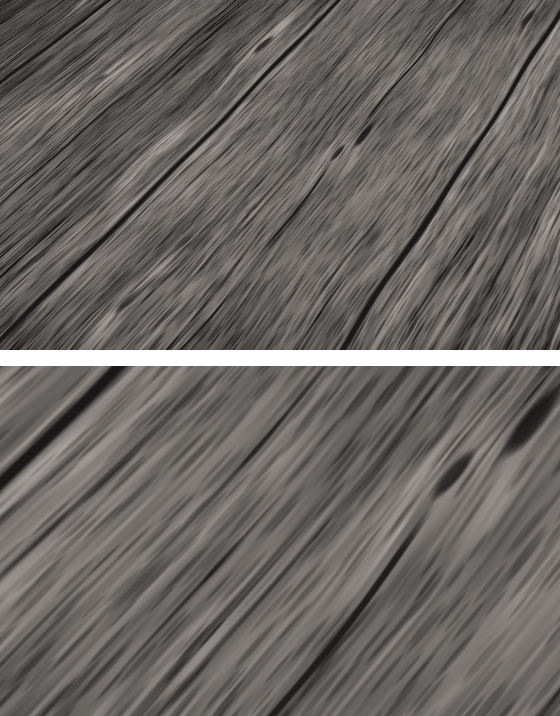
Top, the full canvas; bottom, a detail of the centre.
Write a WebGL 1 fragment shader that draws this texture.

```glsl
precision highp float;
// Weathered grey wooden planks running diagonally, with grain, cracks, scuffs and knots.
uniform vec2 u_resolution;

#define LEAN 0.985           // sideways run of the planks per unit of height
#define CONVERGENCE 0.345    // how quickly the planks narrow upwards
#define SEAM_WIDTH 0.015
#define CRACK_WIDTH 0.007
#define CRACK_PLACE 0.54     // where a plank splits, as a share of its width
#define BASE_TONE 0.415
#define FIBRE_CONTRAST 0.15
#define BLOTCH_CONTRAST 0.23
#define PORE_DEPTH 0.11
#define SCUFF_LIGHT 0.15
#define DARK vec3(0.12, 0.11, 0.11)
#define LIGHT vec3(0.59, 0.57, 0.55)

float hash(vec2 c) {
  vec3 q = fract(c.xyx * 0.1031);
  q += dot(q, q.yzx + 33.33);
  return fract((q.x + q.y) * q.z);
}

float noise(vec2 p) {
  vec2 c = floor(p), f = fract(p);
  f = f * f * (3.0 - 2.0 * f);
  return mix(mix(hash(c), hash(c + vec2(1.0, 0.0)), f.x),
             mix(hash(c + vec2(0.0, 1.0)), hash(c + 1.0), f.x), f.y);
}

float layeredNoise(vec2 p) {
  float sum = 0.0, weight = 0.5;
  for (int i = 0; i < 4; i++) {
    sum += weight * noise(p);
    p = p * 2.03 + 17.1;
    weight *= 0.5;
  }
  return sum / 0.9375;
}

// Cellular spots: 1 at the heart of a spot, 0 outside; chance sets how many cells hold one
float spots(vec2 p, float chance) {
  vec2 home = floor(p);
  float best = 0.0;
  for (int j = -1; j <= 1; j++) {
    for (int i = -1; i <= 1; i++) {
      vec2 c = home + vec2(float(i), float(j));
      vec2 centre = c + vec2(hash(c + 3.7), hash(c + 41.3));
      float radius = 0.45 + 0.5 * hash(c + 71.9);
      float present = step(hash(c + 11.1), chance);
      best = max(best, present * (1.0 - length(p - centre) / radius));
    }
  }
  return best;
}

float band(float distance, float width) {
  return 1.0 - smoothstep(0.35 * width, width, abs(distance));
}

void main() {
  vec2 p = gl_FragCoord.xy / u_resolution.y;

  // Board space: x runs across the planks, y along them
  float depth = 1.0 - CONVERGENCE * p.y;
  vec2 board = vec2(p.x - LEAN * p.y, p.y) / depth;
  board.x += 0.005 * sin(board.y * 5.0 + 1.0) + 0.003 * sin(board.y * 13.0 + board.x * 6.0);
  float plank = floor(board.x + 0.02);
  float across = fract(board.x + 0.02);
  float toSeam = across - step(0.5, across);
  vec2 wood = board + vec2(0.0, plank * 7.3);

  // Scuffs and knots push the grain aside
  float scuff = spots(wood * vec2(8.0, 2.6) + 5.0, 0.13) * smoothstep(0.03, 0.12, abs(toSeam));
  vec2 grain = wood;
  grain.x += 0.02 * scuff + 0.010 * sin(wood.y * 4.0 + wood.x * 9.0);

  // Broad tone: lighter planks to the right, cloudy blotches, dim corners
  float tone = BASE_TONE + 0.04 * clamp(plank, -1.0, 1.0);
  tone += 0.06 * (p.y - 0.5) * step(-0.5, plank);
  tone += BLOTCH_CONTRAST * (layeredNoise(grain * vec2(5.0, 3.5)) - 0.5);
  vec2 fromMiddle = p / vec2(u_resolution.x / u_resolution.y, 1.0) - 0.5;
  tone -= 0.09 * smoothstep(0.15, 0.5, dot(fromMiddle, fromMiddle));

  // Fibres: long ridges on the outer planks, fine hairs everywhere, rougher near the front
  float roughness = mix(1.25, 0.75, p.y);
  float outer = abs(clamp(plank, -1.0, 1.0));
  float swell = noise(grain * vec2(27.0, 1.3) + 7.0);
  float ridge = noise(grain * vec2(80.0, 2.4));
  float fibre = noise(grain * vec2(165.0, 11.0) + 31.0);
  tone += FIBRE_CONTRAST * roughness * ((0.6 + 0.5 * outer) * (ridge - 0.5) + 1.1 * (fibre - 0.5));
  tone += (0.07 + 0.07 * outer) * (swell - 0.5);

  // Short dark pores, long hairline splits
  float pores = smoothstep(0.1, 0.6, spots(grain * vec2(125.0, 17.0), 0.36));
  float splits = smoothstep(0.3, 0.8, spots(grain * vec2(75.0, 1.9) + 9.0, 0.16));
  tone -= PORE_DEPTH * roughness * (0.9 * pores + 1.4 * splits);

  // Pale scuffs, some with a small dark knot at the heart
  float worn = smoothstep(0.1, 0.7, scuff) * smoothstep(0.15, 0.8, 0.6 * ridge + 0.4 * fibre);
  tone += SCUFF_LIGHT * worn;
  float knot = smoothstep(0.78, 0.9, scuff) * smoothstep(0.4, 0.6, noise(wood * 3.0));
  tone = mix(tone, 0.13, 0.85 * knot);

  // Crack along the middle of each plank, fading in and out, with a finer companion
  float wander = 0.010 * sin(wood.y * 6.0) + 0.004 * sin(wood.y * 17.0);
  float toCrack = across - CRACK_PLACE - wander;
  float open = smoothstep(0.25, 0.6, noise(wood * vec2(1.0, 4.0) + 2.0));
  float beside = smoothstep(0.35, 0.7, noise(wood * vec2(1.0, 5.0) + 8.0));
  tone += 0.10 * band(toCrack + 0.016, 0.016) * ridge;
  tone -= 0.05 * band(toCrack - 0.02, 0.035);
  tone = mix(tone, 0.18, 0.8 * beside * band(toCrack + 0.030 + 0.4 * wander, 0.005));
  tone = mix(tone, 0.11, open * band(toCrack, CRACK_WIDTH));

  // Seams between planks with worn pale edges
  float gap = SEAM_WIDTH * (0.7 + 0.6 * noise(vec2(plank, board.y * 5.0)));
  tone += 0.10 * band(abs(toSeam) - 0.026, 0.015) * ridge;
  tone = mix(tone, 0.09, band(toSeam, gap));

  float shade = (tone - DARK.g) / (LIGHT.g - DARK.g);
  gl_FragColor = vec4(mix(DARK, LIGHT, clamp(shade, -0.1, 1.2)), 1.0);
}
```
